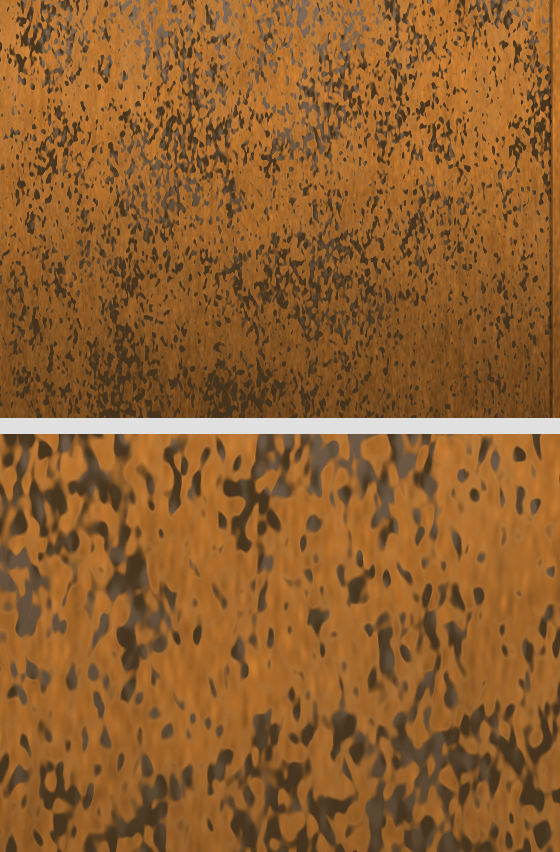
Top, the full canvas; bottom, a detail of the centre.
This texture is drawn by a WebGL 2 fragment shader. Its source:

```glsl
#version 300 es
precision highp float;

uniform vec2 u_resolution;
out vec4 fragColor;

vec3 hash3(vec2 cell) {
    vec3 q = fract(cell.xyx * vec3(0.1031, 0.1030, 0.0973));
    q += dot(q, q.yxz + 33.33);
    return fract((q.xxy + q.yzz) * q.zyx);
}

// Cellular noise: one soft signed blob scattered in every cell.
float blobs(vec2 p) {
    vec2 cell = floor(p);
    float sum = 0.0;
    for (int j = -1; j <= 1; j++) {
        for (int i = -1; i <= 1; i++) {
            vec2 neighbour = cell + vec2(i, j);
            vec3 h = hash3(neighbour + 200.0);
            vec2 d = p - neighbour - h.xy;
            float falloff = max(0.0, 1.0 - dot(d, d));
            sum += (2.0 * h.z - 1.0) * falloff * falloff * falloff;
        }
    }
    return sum;
}

// Soft horizontal or vertical stripe around zero.
float stripe(float x, float halfWidth) {
    return 1.0 - smoothstep(0.4 * halfWidth, halfWidth, abs(x));
}

void main() {
    vec2 uv = gl_FragCoord.xy / u_resolution;
    vec2 p = gl_FragCoord.xy / u_resolution.y;

    // Worn patches drawn out into columns, limited so that rust shows through.
    float patches = 0.75 * blobs(p * vec2(6.0, 4.5) + 3.7)
                  + 0.6 * blobs(p * vec2(20.0, 7.0) + 41.0)
                  + 0.5 * blobs(p * vec2(38.0, 20.0) + 83.0);
    patches = 0.42 * tanh(1.7 * patches);

    // Rubbed bands and the plain right margin.
    float wobble = 0.008 * sin(p.x * 9.0) + 0.004 * sin(p.x * 31.0);
    float bands = stripe(uv.y - 0.755 - wobble, 0.03) * (1.0 - smoothstep(0.18, 0.32, uv.x))
                + 0.6 * stripe(uv.y - 0.58 + wobble, 0.05) * smoothstep(0.3, 0.6, uv.x)
                + 0.5 * stripe(uv.y - 0.16 - wobble, 0.03) * smoothstep(0.25, 0.4, uv.x)
                + 0.7 * stripe(uv.x - 0.01, 0.012);
    float margin = smoothstep(0.983, 0.988, uv.x);
    patches -= 0.45 * bands + 2.0 * margin;

    // Small upright flecks of bare metal, joined into crooked chains.
    vec2 warp = 0.002 * vec2(sin(p.y * 97.0 + 4.0 * sin(p.x * 43.0)), sin(p.x * 131.0));
    vec2 q = p + warp;
    float field = blobs(q * vec2(128.0, 72.0))
                + 0.55 * blobs(q * vec2(185.0, 88.0) + 19.0)
                + patches - 0.31;
    float fleck = smoothstep(-0.24, 0.28, field);
    float rim = smoothstep(-0.65, -0.3, field) * (1.0 - smoothstep(-0.3, 0.0, field));

    // Rust with fine vertical grain and broad mottling.
    float grain = 0.1 * blobs(p * vec2(210.0, 75.0) + 7.0)
                + 0.06 * blobs(p * vec2(90.0, 9.0) + 61.0)
                + 0.05 * blobs(p * vec2(7.0, 9.0) + 29.0);
    float light = mix(0.62, 1.0, smoothstep(-0.1, 0.8, uv.y));
    vec3 rust = vec3(0.725, 0.45, 0.18) * (light + grain);
    float haze = smoothstep(-0.1, 0.4, blobs(p * vec2(14.0, 6.0) + 11.0));
    rust = mix(rust, vec3(0.73, 0.51, 0.28) * light, 0.35 * rim + 0.3 * haze * uv.y);

    // Metal is brown-black low down and blue-grey in the upper patches.
    float sheen = smoothstep(0.1, 0.75, 0.4 * uv.y
                + 0.6 * blobs(p * vec2(9.0, 6.0) + 53.0)
                + 0.6 * blobs(p * vec2(130.0, 60.0) + 97.0));
    vec3 metal = mix(vec3(0.26, 0.195, 0.115), vec3(0.49, 0.42, 0.36), sheen * uv.y);

    vec3 color = mix(rust, metal, 0.95 * fleck);
    color *= 1.0 - 0.35 * stripe(uv.x - 0.984, 0.004);
    fragColor = vec4(clamp(color, 0.0, 1.0), 1.0);
}
```
